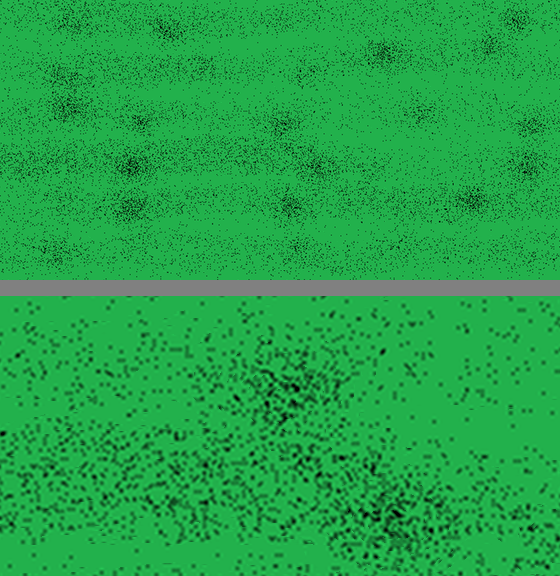
Top: the whole. Bottom: its middle third, enlarged.
Give the GLSL for this texture, as a WebGL 2 fragment shader.

```glsl
#version 300 es
precision highp float;
precision highp int;

uniform vec2 u_resolution;
out vec4 outColor;

const float PI = 3.14159;
const float CELLS_PER_HEIGHT = 384.0; // speck grid
const float FOOTPRINT = 1.5;          // filter scale in cells
const int ROWS = 6;
const float ROW_SPACING = 0.17;
const float BLOB_SPACING = 0.4;
const vec3 PAINT = vec3(0.133, 0.694, 0.298);

float hash(ivec2 c, int seed) {
    uint n = uint(c.x) + uint(c.y) * 7919u + uint(seed) * 999983u;
    n = (n ^ (n >> 16)) * 0x45d9f3bu;
    n = (n ^ (n >> 16)) * 0x45d9f3bu;
    n ^= n >> 16;
    return float(n >> 8) / 16777216.0;
}

float noise(float x, int row, int seed) {
    float cell = floor(x);
    float t = smoothstep(0.0, 1.0, x - cell);
    return mix(hash(ivec2(int(cell), row), seed),
               hash(ivec2(int(cell) + 1, row), seed), t);
}

// Windowed sinc, three lobes
float lanczos(float x) {
    x = abs(x);
    if (x < 0.001) return 1.0;
    if (x >= 3.0) return 0.0;
    float a = PI * x;
    return 3.0 * sin(a) * sin(a / 3.0) / (a * a);
}

// Round spray dragged sideways
float strokeProfile(float offset, float halfWidth) {
    float d = offset / halfWidth;
    return sqrt(max(0.0, 1.0 - d * d));
}

float strokeHeight(float x, int row) {
    float wander = noise(x * 2.5, row, 11) - 0.5;
    return 0.09 + ROW_SPACING * float(row) + 0.06 * wander;
}

// Denser spots where the spray lingers
float blobs(vec2 p, int row) {
    float total = 0.0;
    int column = int(floor(p.x / BLOB_SPACING));
    for (int k = -1; k <= 1; k++) {
        ivec2 id = ivec2(column + k, row);
        float x = (float(id.x) + 0.15 + 0.7 * hash(id, 21)) * BLOB_SPACING;
        float y = strokeHeight(x, row) + 0.11 * (hash(id, 22) - 0.5);
        float radius = mix(0.034, 0.05, hash(id, 23));
        float strength = hash(id, 24);
        vec2 d = (p - vec2(x, y)) * vec2(0.8, 1.0) / radius;
        total += mix(0.05, 0.32, strength * strength) * exp(-dot(d, d));
    }
    return total;
}

float sprayDensity(vec2 p) {
    float density = 0.01;
    for (int row = 0; row < ROWS; row++) {
        float flow = mix(0.015, 0.09, noise(p.x * 2.0, row, 31));
        float halfWidth = mix(0.05, 0.08, noise(p.x * 3.0, row, 32));
        density += flow * strokeProfile(p.y - strokeHeight(p.x, row), halfWidth);
        density += blobs(p, row);
    }
    // One heavier sweep fading to the right
    float sweep = strokeProfile(p.y - 0.44, 0.07);
    density += 0.06 * sweep * (1.0 - smoothstep(0.95, 1.3, p.x));
    return min(density, 0.4);
}

// Filtered share of specks around a grid position
float speckCover(vec2 g, float density) {
    ivec2 base = ivec2(floor(g));
    float cover = 0.0;
    for (int j = -4; j <= 4; j++) {
        float wy = lanczos((float(base.y + j) + 0.5 - g.y) / FOOTPRINT);
        for (int i = -4; i <= 4; i++) {
            ivec2 cell = base + ivec2(i, j);
            if (hash(cell, 1) < density) {
                float wx = lanczos((float(cell.x) + 0.5 - g.x) / FOOTPRINT);
                cover += wx * wy;
            }
        }
    }
    return cover / (FOOTPRINT * FOOTPRINT);
}

void main() {
    vec2 p = gl_FragCoord.xy / u_resolution.y;
    float cover = speckCover(p * CELLS_PER_HEIGHT, sprayDensity(p));
    outColor = vec4(clamp(PAINT * (1.0 - cover), 0.0, 1.0), 1.0);
}
```
